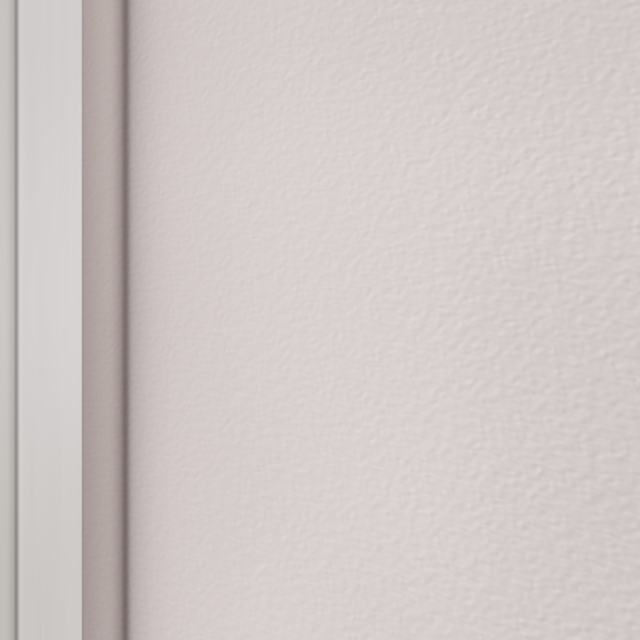
A Shadertoy shader for this texture:

```glsl
float hash(vec2 p) {
    vec3 q = fract(vec3(p.xyx) * 0.1031);
    q += dot(q, q.yzx + 33.33);
    return fract((q.x + q.y) * q.z);
}

float noise(vec2 p) {
    vec2 i = floor(p), f = fract(p);
    f = f * f * (3.0 - 2.0 * f);
    return mix(mix(hash(i), hash(i + vec2(1, 0)), f.x),
               mix(hash(i + vec2(0, 1)), hash(i + vec2(1, 1)), f.x), f.y);
}

float plasterHeight(vec2 p) {
    // Rotation hides the noise lattice
    p = mat2(0.8, 0.6, -0.6, 0.8) * p;
    p += 0.7 * vec2(noise(p * 0.5 + 17.0), noise(p * 0.5 + 41.0));
    return 0.65 * noise(p) + 0.25 * noise(p * 1.7 + 7.0) + 0.2 * noise(p * 0.5 + 3.0);
}

// Difference of heights along the light direction
float plasterRelief(vec2 p) {
    return plasterHeight(p + vec2(0.3, -0.35)) - plasterHeight(p - vec2(0.3, -0.35));
}

float band(float x, float center, float width) {
    float d = (x - center) / width;
    return exp(-d * d);
}

void mainImage(out vec4 fragColor, in vec2 fragCoord) {
    vec2 uv = fragCoord / iResolution.xy;
    float x = uv.x, y = uv.y;
    float aa = 1.0 / iResolution.x;

    // Grain grows toward the nearer, right side of the wall
    float depth = 0.75 + 0.5 * x;
    vec2 grain = vec2(190.0 * x, 165.0 * (y - 0.5)) / depth + 300.0;
    float relief = plasterRelief(grain);
    float cloud = noise(uv * vec2(5.0, 4.0) + 9.0) - 0.5;

    // Wall, shaded beside the corner
    vec3 wall = mix(vec3(0.828, 0.795, 0.790), vec3(0.848, 0.815, 0.812), smoothstep(0.22, 0.5, x));
    wall -= vec3(0.155, 0.165, 0.165) * exp(-max(x - 0.2, 0.0) / 0.027);
    wall -= 0.035 * smoothstep(0.65, 1.05, x) * (1.0 - 0.7 * y);
    wall -= 0.012 * smoothstep(0.7, 1.0, y);
    wall += 0.012 * cloud + relief * mix(0.024, 0.056, smoothstep(0.2, 1.0, x));

    // Narrow return wall between the frame and the corner
    vec3 side = mix(vec3(0.665, 0.615, 0.605), vec3(0.718, 0.67, 0.66), smoothstep(0.128, 0.168, x));
    side -= 0.13 * smoothstep(0.17, 0.198, x);
    side += 0.03 * (smoothstep(0.1, 0.9, y) - 0.5) + 0.018 * relief;

    // Smooth door frame with faint vertical streaks
    vec3 frame = mix(vec3(0.795, 0.783, 0.772), vec3(0.835, 0.822, 0.82), smoothstep(0.0, 0.55, y));
    frame -= 0.018 * smoothstep(0.6, 1.0, y);
    frame += 0.012 * smoothstep(0.04, 0.125, x) - 0.006;
    frame += 0.008 * (noise(vec2(x * 180.0, y * 4.0)) - 0.5);
    vec3 outer = frame - vec3(0.03, 0.032, 0.04);
    frame = mix(outer, frame, smoothstep(0.022, 0.032, x));
    frame -= 0.20 * band(x, 0.0255, 0.0035) + 0.05 * band(x, 0.019, 0.006);
    frame += 0.015 * band(x, 0.033, 0.004);

    // Join the surfaces, then darken the seams
    vec3 color = mix(side, wall, smoothstep(0.193, 0.203, x));
    color = mix(frame, color, smoothstep(-aa, aa, x - 0.128));
    color -= vec3(0.13, 0.135, 0.135) * band(x, 0.197, 0.0065);
    color -= 0.03 * band(x, 0.1295, 0.002);

    fragColor = vec4(clamp(color, 0.0, 1.0), 1.0);
}
```
